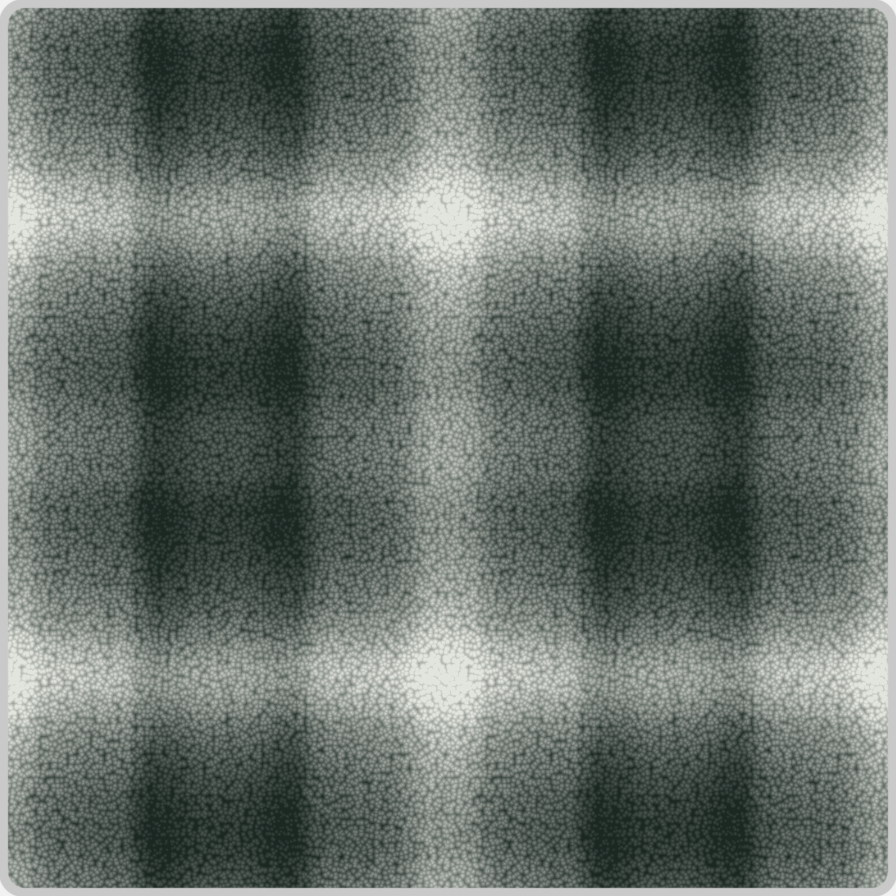
Give the GLSL for this pattern, as a Shadertoy shader.

```glsl
// Soft brushed plaid in grey-green, two repeats each way, inside a thin rounded frame.

const float TAU = 6.2831853;
const vec2 REPEAT_SIZE = vec2(0.4987, 0.514);
const vec2 BRIGHT_CROSSING = vec2(0.498, 0.245);

const vec3 DARK_WOOL = vec3(0.105, 0.155, 0.133);
const vec3 PALE_WOOL = vec3(0.885, 0.897, 0.868);
const vec3 FRAME_GREY = vec3(0.79, 0.79, 0.79);
const vec3 OUTSIDE = vec3(0.95);

vec2 hash22(vec2 p) {
    vec3 q = fract(p.xyx * vec3(0.1031, 0.1030, 0.0973));
    q += dot(q, q.yzx + 33.33);
    return fract((q.xx + q.yz) * q.zy);
}

// Distance to the nearest scattered point; wraps once per repeat.
float cellular(vec2 phase, vec2 cells) {
    vec2 p = phase * cells;
    vec2 cell = floor(p);
    vec2 local = p - cell;
    float nearest = 4.0;
    for (int y = -1; y <= 1; y++) {
        for (int x = -1; x <= 1; x++) {
            vec2 offset = vec2(x, y);
            vec2 delta = offset + hash22(mod(cell + offset, cells)) - local;
            nearest = min(nearest, dot(delta, delta));
        }
    }
    return sqrt(nearest);
}

// Fine uneven threads: sines across, slowly modulated along their length.
float threads(float across, float along) {
    float drift = 0.6 * sin(TAU * along * 2.0);
    return 0.40 * sin(TAU * across * 19.0 + drift)
         + 0.35 * sin(TAU * across * 31.0 + 1.7 - drift)
         + 0.25 * sin(TAU * across * 47.0 + 4.1 + 2.0 * drift);
}

float fall(float start, float end, float d) {
    return 1.0 - smoothstep(start, end, d);
}

// Distance from the bright band, 0 at its middle to 0.5 between bands.
float bandDistance(float phase) {
    return abs(phase - floor(phase + 0.5));
}

// Upright stripes: bright core, grey shoulder, crisp edge to a dark pair.
float columnTone(float d) {
    return 0.075 + 0.15 * fall(0.27, 0.345, d)
         + 0.10 * fall(0.0, 0.30, d)
         + 0.13 * fall(0.03, 0.12, d)
         + 0.06 * smoothstep(0.36, 0.46, d);
}

// Level stripes: soft bright glow fading to a dark pair.
float rowTone(float d) {
    return 0.075 + 0.22 * exp(-d * d / 0.0081)
         + 0.17 * fall(0.05, 0.34, d)
         + 0.07 * smoothstep(0.36, 0.46, d);
}

float roundedBox(vec2 p, vec2 halfSize, float radius) {
    vec2 q = abs(p) - halfSize + radius;
    return length(max(q, 0.0)) + min(max(q.x, q.y), 0.0) - radius;
}

vec3 plaid(vec2 uv) {
    vec2 phase = (uv - BRIGHT_CROSSING) / REPEAT_SIZE;

    // Slight waver of the stripe edges
    vec2 waver = 0.005 * sin(TAU * phase.yx * vec2(3.0, 2.0) + vec2(0.8, 2.3))
               + 0.003 * sin(TAU * phase.yx * vec2(11.0, 9.0));
    vec2 woven = phase + waver;
    float tone = columnTone(bandDistance(woven.x)) + rowTone(bandDistance(woven.y));

    // Fuzzy grain and thread streaks, weaker in the darkest wool
    float grain = 0.34 * (0.46 - cellular(phase, vec2(98.0, 100.0)))
                + 0.10 * (0.46 - cellular(phase + 0.37, vec2(52.0, 40.0)));
    float streaks = 0.016 * threads(phase.x, phase.y)
                  + 0.008 * threads(phase.y + 0.31, phase.x);
    tone += (grain + streaks) * mix(0.5, 1.0, smoothstep(0.12, 0.45, tone));

    return mix(DARK_WOOL, PALE_WOOL, clamp((tone - 0.15) / 0.74, 0.0, 1.0));
}

void mainImage(out vec4 fragColor, in vec2 fragCoord) {
    vec2 uv = fragCoord / iResolution.xy;
    float pixel = 1.0 / min(iResolution.x, iResolution.y);

    // Frame and rounded corners
    float panelEdge = roundedBox(uv - 0.5, vec2(0.491), 0.019);
    float frameEdge = roundedBox(uv - 0.5, vec2(0.5), 0.026);
    vec3 color = mix(plaid(uv), FRAME_GREY, smoothstep(-pixel, pixel, panelEdge));
    color = mix(color, OUTSIDE, smoothstep(0.0, 2.0 * pixel, frameEdge));

    fragColor = vec4(color, 1.0);
}
```
